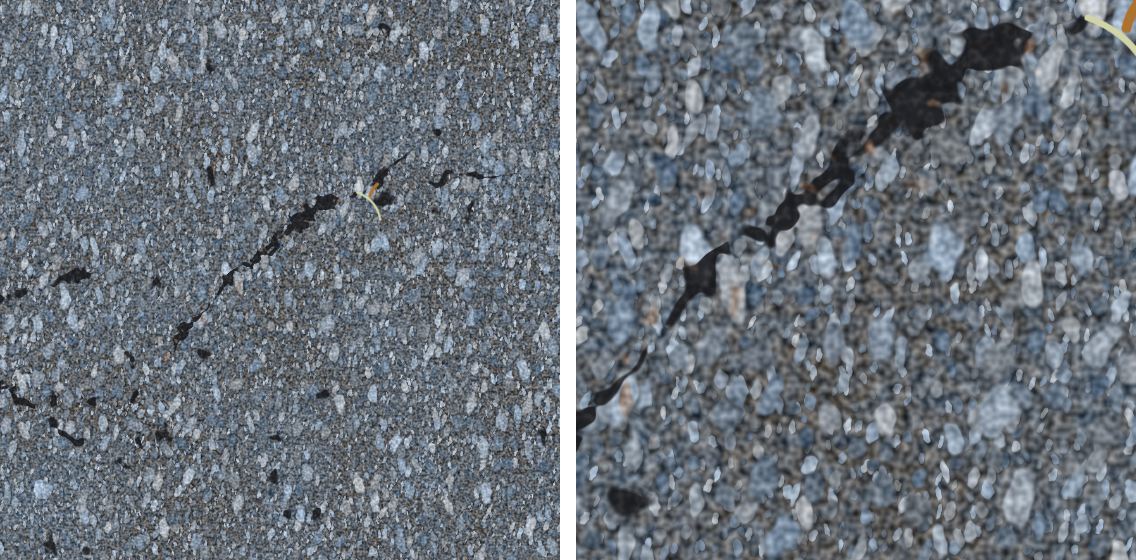
Left: the whole. Right: its middle third, enlarged.
A WebGL 2 fragment shader for this texture:

```glsl
#version 300 es
precision highp float;
// Worn asphalt: upright bluish stone chips in a dark, gritty binder, split by
// broken cracks. Chips are jittered ellipses on stacked grids, grit is gradient
// noise, and cracks are bowed lines with noisy edges.

uniform vec2 u_resolution;
out vec4 outColor;

#define BINDER_TONE 0.385
#define GRIT 0.30
#define CHIP_LAYERS 4
#define FINEST_CHIPS 150.0
#define LAYER_RATIO 1.6
#define CHIP_SHARE 0.55
#define CHIP_ASPECT 0.62
#define CHIP_TILT 0.9
#define CHIP_EDGE 0.2
#define CRACK_WIDTH 0.006
#define PIT_SHARE 0.10

vec2 hash2(vec2 p) {
  vec3 q = fract(p.xyx * vec3(0.1031, 0.1030, 0.0973));
  q += dot(q, q.yzx + 33.33);
  return fract((q.xx + q.yz) * q.zy);
}

float corner(vec2 cell, vec2 offset) {
  float angle = 6.2832 * hash2(cell + 17.0).x;
  return dot(vec2(cos(angle), sin(angle)), offset);
}

// Gradient noise, roughly -0.7 to 0.7
float noise(vec2 p) {
  vec2 i = floor(p), f = p - i;
  vec2 w = f * f * f * (f * (f * 6.0 - 15.0) + 10.0);
  vec2 x = vec2(1, 0), y = vec2(0, 1);
  return mix(mix(corner(i, f), corner(i + x, f - x), w.x),
             mix(corner(i + y, f - y), corner(i + 1.0, f - 1.0), w.x), w.y);
}

// Grey of a given tone, shifted from warm (negative) to blue (positive)
vec3 grey(float tone, float blue) {
  return tone + blue * vec3(-0.055, 0.0, 0.06);
}

// Lays one grid of upright chips over the surface
void addChips(inout vec3 color, vec2 p, float scale, float seed, float grit) {
  vec2 g = p * scale * vec2(1.0, CHIP_ASPECT);
  float ragged = 0.5 * noise(p * scale * 2.3 + seed);
  for (int j = -1; j <= 1; j++)
  for (int i = -1; i <= 1; i++) {
    vec2 cell = floor(g) + vec2(i, j);
    vec2 place = hash2(cell + seed), kind = hash2(cell + seed + 71.3);
    vec2 look = hash2(cell + seed + 139.7);
    if (kind.x > CHIP_SHARE) continue;
    vec2 d = (g - cell - 0.1 - 0.8 * place) / vec2(1.0, CHIP_ASPECT);
    float a = CHIP_TILT * (kind.y - 0.6), c = cos(a), s = sin(a);
    d = mat2(c, -s, s, c) * d;
    vec2 size = mix(vec2(0.2, 0.32), vec2(0.38, 0.66), look.yx);
    float r = length(d / size) + ragged;
    float shadow = 1.0 - smoothstep(0.8, 1.45, length((d + vec2(-0.05, 0.08)) / size) + ragged);
    float body = 1.0 - smoothstep(1.0 - CHIP_EDGE, 1.0 + CHIP_EDGE, r);
    float tone = mix(0.43, 0.79, pow(look.x, 1.4)) + 0.75 * grit - 0.05 * r;
    color *= 1.0 - 0.2 * shadow;
    color = mix(color, grey(tone, mix(0.3, 1.5, place.y)), 0.92 * body);
  }
}

// Distance to a bowed line; y holds the position along it
vec2 bowedLine(vec2 p, vec2 a, vec2 b, float bow) {
  vec2 d = b - a;
  float u = clamp(dot(p - a, d) / dot(d, d), 0.0, 1.0);
  vec2 side = normalize(vec2(-d.y, d.x));
  return vec2(length(p - a - d * u - side * bow * 4.0 * u * (1.0 - u)), u);
}

// Broken crack with a ragged, tapering width
float crack(vec2 p, vec2 a, vec2 b, float bow, float strength) {
  vec2 line = bowedLine(p, a, b, bow);
  float width = CRACK_WIDTH * strength * (0.55 + 3.0 * noise(p * 23.0) + 1.8 * noise(p * 75.0));
  width *= smoothstep(0.0, 0.12, line.y) * smoothstep(1.0, 0.85, line.y);
  return smoothstep(0.0025, -0.0025, line.x - width);
}

void main() {
  vec2 p = gl_FragCoord.xy / u_resolution.y;
  float pixel = 1.0 / u_resolution.y;

  // Gritty binder with broad warm and cool stains
  float grit = GRIT * (noise(p * 235.0) + 0.75 * noise(p * 118.0 + 9.0));
  float stain = noise(p * 5.0 + 3.0) + 0.6 * noise(p * 17.0);
  vec3 color = grey(BINDER_TONE + grit + 0.06 * stain, 0.35 + 0.6 * stain + noise(p * 90.0));

  // Chips, from fine specks to the largest stones
  float scale = FINEST_CHIPS;
  for (int i = 0; i < CHIP_LAYERS; i++) {
    addChips(color, p, scale, 40.0 * float(i + 1), grit);
    scale /= LAYER_RATIO;
  }

  // Cracks and scattered pits
  vec2 q = p + 0.028 * vec2(noise(p * 13.0), noise(p * 13.0 + 50.0))
             + 0.010 * vec2(noise(p * 48.0), noise(p * 48.0 + 50.0));
  float dark = crack(q, vec2(0.30, 0.36), vec2(0.74, 0.72), 0.045, 1.7);
  dark = max(dark, crack(q, vec2(-0.03, 0.33), vec2(0.24, 0.16), -0.01, 1.2));
  dark = max(dark, crack(q, vec2(-0.02, 0.46), vec2(0.18, 0.52), 0.0, 1.1));
  dark = max(dark, crack(q, vec2(0.74, 0.68), vec2(0.93, 0.69), 0.0, 0.7));
  dark = max(dark, 1.0 - smoothstep(0.6, 1.2, length((q - vec2(0.68, 0.655)) / vec2(0.026, 0.017))));
  vec2 pitCell = floor(q * 15.0), pit = hash2(pitCell + 5.0);
  float pitDist = length((fract(q * 15.0) - 0.3 - 0.4 * pit.yx) * vec2(1.3, 0.9));
  dark = max(dark, step(pit.x, PIT_SHARE) * smoothstep(0.2, 0.08, pitDist + 0.2 * noise(p * 80.0)));
  color = mix(color, vec3(0.09, 0.09, 0.10) + 0.3 * max(grit, 0.0), 0.88 * dark);

  // Soil and rusty crumbs near the main crack
  float nearCrack = exp(-28.0 * bowedLine(p, vec2(0.28, 0.33), vec2(0.72, 0.70), 0.045).x);
  float crumbs = nearCrack * smoothstep(0.32, 0.5, noise(p * 62.0 + 30.0));
  color = mix(color, vec3(0.57, 0.43, 0.33) + grit, 0.75 * crumbs);

  // Dry sprig lying over the crack
  float stem = bowedLine(p, vec2(0.638, 0.656), vec2(0.679, 0.608), 0.009).x;
  float leaf = bowedLine(p, vec2(0.661, 0.650), vec2(0.674, 0.671), 0.002).x;
  color = mix(color, vec3(0.68, 0.45, 0.18), 1.0 - smoothstep(0.003 - pixel, 0.003 + pixel, leaf));
  color = mix(color, vec3(0.82, 0.83, 0.65), 1.0 - smoothstep(0.002 - pixel, 0.002 + pixel, stem));

  outColor = vec4(clamp(color, 0.0, 1.0), 1.0);
}
```
